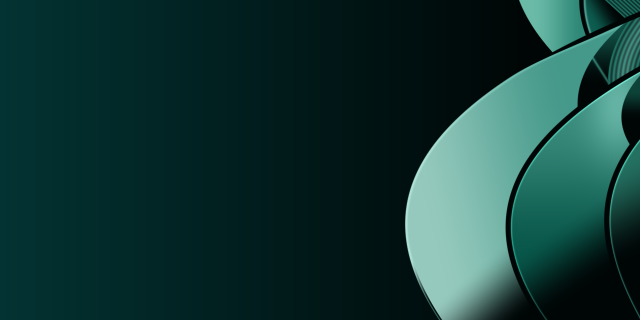
A WebGL 1 fragment shader for this background:

```glsl
precision highp float;
// Glossy teal blades sweeping in from the right over a dark green gradient.
// Each blade edge is a cubic curve x(y); its signed distance gives the fill,
// the black rim and the thin edge glint, and soft ramps shade the surfaces.
uniform vec2 u_resolution;

const vec3 INK = vec3(0.0, 0.025, 0.025);

// Antialiased coverage, full where the distance is positive.
float fill(float d) {
  return smoothstep(-0.75, 0.75, d * u_resolution.y);
}

// Distance to x = tip.x + k.x t^2 + k.y t^3, t = y - tip.y; positive at right.
float sweep(vec2 p, vec2 tip, vec2 k) {
  float t = p.y - tip.y;
  float slope = t * (2.0 * k.x + 3.0 * k.y * t);
  return (p.x - tip.x - t * t * (k.x + k.y * t)) / sqrt(1.0 + slope * slope);
}

// Soft bright line centred on a distance of zero.
float glint(float d, float width) {
  return exp(-d * d / (width * width));
}

// Fine grooves that follow a curve.
vec3 grooves(float d) {
  return vec3(0.10, 0.39, 0.34) * (0.8 + 0.3 * sin(d * 450.0));
}

// Upper blade, cut by a dark seam, with a grooved fold at its right.
vec3 upperBlade(vec3 col, vec2 p) {
  float s = 1.0 - p.y;
  float edge = (p.x - 1.622 - 0.38 * s - 1.6 * s * s) * 0.88;
  float seam = p.x - 1.81 - 1.7 * s * s;
  vec3 front = mix(vec3(0.42, 0.73, 0.66), vec3(0.18, 0.53, 0.46),
                   smoothstep(1.66, 1.83, p.x));
  vec3 back = mix(vec3(0.05, 0.36, 0.31), INK,
                  smoothstep(1.84, 1.94, p.x + 0.6 * (p.y - 0.94)));
  float fold = p.x + 1.1 * p.y - 2.99;
  back = mix(back, grooves(fold), fill(fold));
  vec3 surface = mix(front, INK, fill(seam));
  surface = mix(surface, back, fill(seam - 0.014));
  surface += 0.25 * glint(seam - 0.017, 0.004);
  return mix(col, surface, fill(edge));
}

// Dark opening between the first two blades, with a grooved inner wall.
vec3 innerRecess(vec2 p) {
  float wall = sweep(p, vec2(1.90, 0.75), vec2(1.9, 0.0));
  vec3 col = mix(INK, vec3(0.06, 0.30, 0.26), smoothstep(0.74, 0.92, p.y));
  float strut = (p.x - 1.853 + 0.64 * (p.y - 0.818)) * 0.84;
  col += vec3(0.16, 0.38, 0.34) * glint(strut, 0.004);
  vec3 lining = grooves(wall) + 0.14 * glint(wall - 0.05, 0.03);
  return mix(col, lining, fill(wall));
}

// Largest blade, pale at the left and fading to black at the foot.
vec3 outerBlade(vec3 col, vec2 p) {
  float edge = sweep(p, vec2(1.266, 0.30), vec2(1.33, 0.5));
  float rim = 0.016 * smoothstep(0.76, 0.9, p.y);
  vec3 surface = mix(vec3(0.59, 0.79, 0.745), vec3(0.27, 0.60, 0.54),
                     smoothstep(1.3, 1.9, p.x + 0.25 * (p.y - 0.3)));
  float lit = smoothstep(-0.02, 0.27, p.y - 0.9 * (p.x - 1.6));
  surface = mix(INK, surface, lit);
  surface += 0.10 * glint(edge - rim - 0.004, 0.004);
  float opening = sweep(p, vec2(1.805, 0.675), vec2(2.3, 0.0));
  surface = mix(surface, innerRecess(p), fill(opening) * step(0.6, p.y));
  // Dark lip along the lower left edge, outlined by a faint line.
  float foot = 1.0 - smoothstep(0.04, 0.2, p.y);
  surface = mix(surface, INK, foot * (1.0 - fill(edge - 0.008)));
  surface += vec3(0.22, 0.40, 0.37) * foot * glint(edge - 0.001, 0.003);
  col = mix(col, INK, fill(edge));
  return mix(col, surface, fill(edge - rim));
}

// Middle blade: bright at the top right, hollowed beside the last blade.
vec3 middleBlade(vec3 col, vec2 p) {
  float edge = sweep(p, vec2(1.58, 0.29), vec2(1.4, 0.5));
  vec3 surface = mix(vec3(0.03, 0.34, 0.29), vec3(0.22, 0.54, 0.48),
                     smoothstep(0.18, 0.65, p.y));
  vec2 g = (p - vec2(1.93, 0.67)) / vec2(0.09, 0.17);
  surface += vec3(0.17, 0.16, 0.16) * exp(-dot(g, g));
  surface = mix(INK, surface,
                smoothstep(0.08, 0.34, p.y - 0.7 * (p.x - 1.8)));
  float hollow = sweep(p, vec2(1.942, 0.635), vec2(3.5, 0.0));
  vec3 depth = mix(INK, vec3(0.05, 0.26, 0.22), smoothstep(0.63, 0.72, p.y));
  surface = mix(surface, depth, fill(hollow) * step(0.5, p.y));
  surface += vec3(0.10, 0.25, 0.22) * glint(edge - 0.018, 0.003);
  col = mix(col, INK, fill(edge));
  return mix(col, surface, fill(edge - 0.016));
}

// Last blade, mostly in shadow at the right border.
vec3 innerBlade(vec3 col, vec2 p) {
  float edge = sweep(p, vec2(1.888, 0.31), vec2(1.22, 0.75));
  vec3 surface = mix(INK, vec3(0.14, 0.44, 0.38),
                     smoothstep(0.18, 0.5, p.y - 0.5 * (p.x - 1.95)));
  surface += vec3(0.14, 0.32, 0.28) * glint(edge - 0.018, 0.003);
  col = mix(col, INK, fill(edge));
  return mix(col, surface, fill(edge - 0.016));
}

void main() {
  vec2 p = gl_FragCoord.xy / u_resolution * vec2(2.0, 1.0);
  // Backdrop, darkening from left to right.
  float level = max(0.2 - 0.108 * p.x, 0.02);
  vec3 col = level * vec3(0.06 * (1.0 - 0.5 * p.x), 1.0, 0.99);
  col = upperBlade(col, p);
  col = outerBlade(col, p);
  col = middleBlade(col, p);
  col = innerBlade(col, p);
  gl_FragColor = vec4(clamp(col, 0.0, 1.0), 1.0);
}
```
